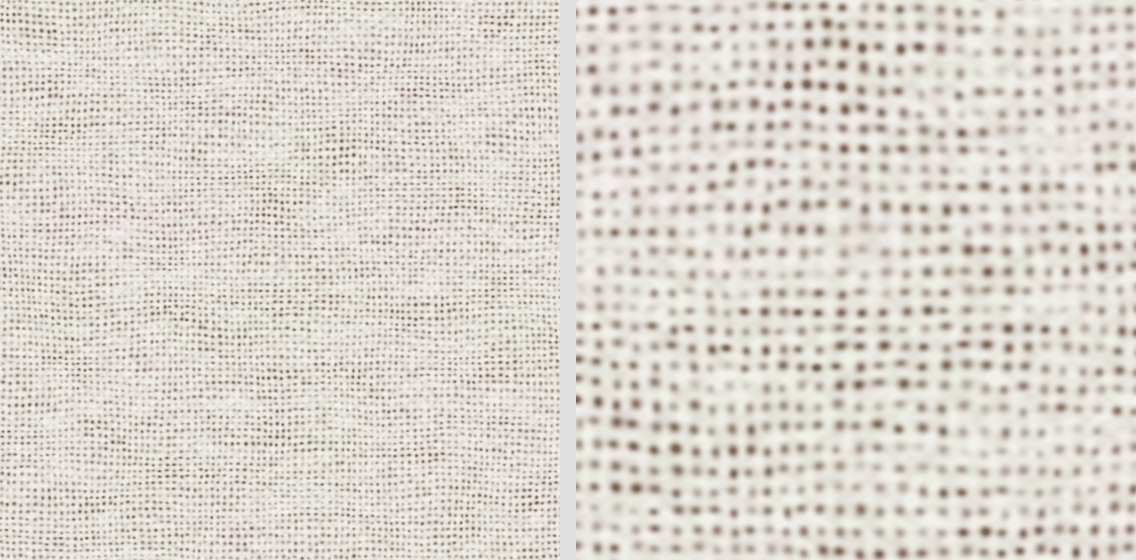
Left: the whole. Right: its middle third, enlarged.
A Shadertoy shader for this texture:

```glsl
// Plain-woven natural cotton: a pale cloth with small, soft gaps between threads.
// Each gap is a jittered Gaussian spot on a gently warped grid; stretched gradient
// noise gives uneven weft yarn (slubs), fuzzy fibres and a faint drift of tint.

const vec2 THREADS = vec2(88.0, 84.0);     // warp and weft threads per canvas
const vec2 GAP_SIZE = vec2(0.285, 0.255);  // gap radius in thread spacings
const float GAP_JITTER = 0.24;             // scatter of gap centres
const float GAP_DEPTH = 0.78;              // mean darkness of gaps
const float SLUB_AMOUNT = 0.65;            // streaks along single weft threads
const float CLUMP_AMOUNT = 0.55;           // broad open and dense areas
const float CELL_AMOUNT = 0.55;            // gap to gap variation
const float WARP_AMOUNT = 0.010;           // waviness of the threads
const float RELIEF = 0.10;                 // shading of lumps in the yarn
const float FIBRE = 0.11;                  // fine fuzz
const float CREST = 0.035;                 // over and under of the weave
const float TINT_AMOUNT = 0.022;           // pink to green drift
const vec3 COTTON = vec3(0.925, 0.914, 0.893);
const vec3 SHADOW = vec3(0.56, 0.48, 0.43);
const float PI = 3.14159;

vec3 hash3(vec2 p) {
    vec3 q = fract(vec3(p.xyx) * vec3(0.1031, 0.1030, 0.0973));
    q += dot(q, q.yxz + 33.33);
    return fract((q.xxy + q.yzz) * q.zyx);
}

float cornerSlope(vec2 cell, vec2 offset) {
    float angle = 2.0 * PI * hash3(cell + 57.0).x;
    return dot(vec2(cos(angle), sin(angle)), offset);
}

// Gradient noise, roughly -0.7 to 0.7
float gradientNoise(vec2 p) {
    vec2 i = floor(p);
    vec2 f = p - i;
    vec2 u = f * f * f * (f * (f * 6.0 - 15.0) + 10.0);
    vec2 e = vec2(1.0, 0.0);
    float low = mix(cornerSlope(i, f), cornerSlope(i + e, f - e), u.x);
    float high = mix(cornerSlope(i + e.yx, f - e.yx), cornerSlope(i + 1.0, f - 1.0), u.x);
    return mix(low, high, u.y);
}

// Darkness of one gap, from its thread streak, its area and chance
float gapDepth(vec2 cell, float chance) {
    float slub = gradientNoise(cell * vec2(0.17, 0.83) + 11.3);
    float clump = gradientNoise(cell * vec2(0.09, 0.21) + 41.7);
    float depth = GAP_DEPTH + SLUB_AMOUNT * slub + CLUMP_AMOUNT * clump
                + CELL_AMOUNT * (chance - 0.5);
    return max(depth, 0.08);
}

// Sum of the gaps around a point in thread units
float gaps(vec2 p) {
    vec2 home = floor(p);
    float sum = 0.0;
    for (int y = -1; y <= 1; y++) {
        for (int x = -1; x <= 1; x++) {
            vec2 cell = home + vec2(x, y);
            vec3 rnd = hash3(cell + 7.0);
            vec2 centre = cell + 0.5 + GAP_JITTER * (rnd.xy - 0.5);
            vec2 size = GAP_SIZE * (0.85 + 0.3 * rnd.yx);
            vec2 d = (p - centre) / size;
            sum += gapDepth(cell, rnd.z) * exp(-dot(d, d));
        }
    }
    return sum;
}

void mainImage(out vec4 fragColor, in vec2 fragCoord) {
    vec2 uv = fragCoord / iResolution.y;

    // Wavy thread grid
    vec2 wave = vec2(gradientNoise(uv * vec2(9.0, 5.0) + 3.1),
                     gradientNoise(uv * vec2(6.0, 11.0) + 23.7));
    vec2 p = (uv + WARP_AMOUNT * wave) * THREADS;

    // Gaps, crossings, lumpy yarn and fuzz
    float shade = gaps(p);
    shade -= CREST * cos(PI * p.x) * cos(PI * p.y);
    shade += RELIEF * gradientNoise(uv * vec2(26.0, 70.0) + 5.5);
    shade += FIBRE * gradientNoise(uv * vec2(130.0, 190.0) + 17.2);
    shade = clamp(shade, -0.06, 1.2);

    // Cloth colour with a faint warm and cool drift
    vec3 color = mix(COTTON, SHADOW, shade);
    float tint = gradientNoise(uv * vec2(4.0, 5.0) + 8.4)
               + 0.8 * gradientNoise(uv * vec2(35.0, 45.0) + 2.6);
    color += TINT_AMOUNT * tint * vec3(0.4, -0.4, 0.5);

    fragColor = vec4(color, 1.0);
}
```
